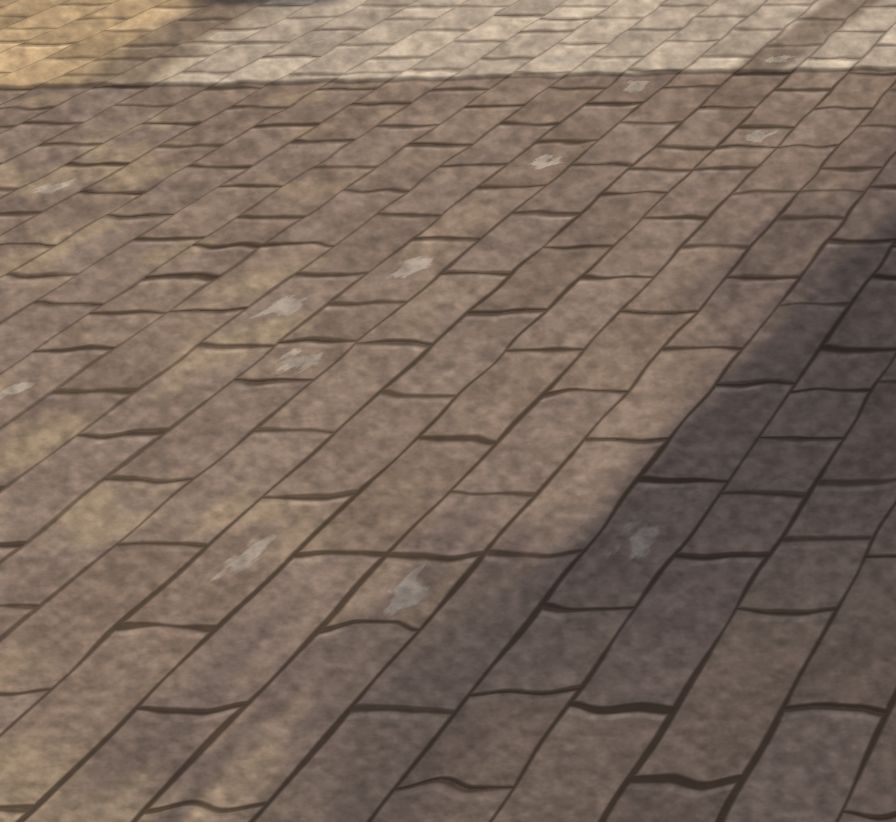
Write a WebGL 2 fragment shader that draws this texture.

```glsl
#version 300 es
precision highp float;
// Worn brick paving in perspective, with a pale far band and a diagonal tree shadow.
uniform vec2 u_resolution;
out vec4 fragColor;

float hash(vec2 p) {
    vec3 q = fract(p.xyx * 0.1031);
    q += dot(q, q.yzx + 33.33);
    return fract((q.x + q.y) * q.z);
}

float noise(vec2 p) {
    vec2 i = floor(p), f = fract(p);
    f = f * f * (3.0 - 2.0 * f);
    return mix(mix(hash(i), hash(i + vec2(1, 0)), f.x),
               mix(hash(i + vec2(0, 1)), hash(i + 1.0), f.x), f.y);
}

float fbm(vec2 p) {
    float sum = 0.0, amp = 0.5;
    for (int k = 0; k < 4; k++) {
        sum += amp * noise(p);
        p = mat2(1.6, 1.2, -1.2, 1.6) * p + 7.3;
        amp *= 0.5;
    }
    return sum / 0.9375;
}

// Ground plane: x counts brick columns, y counts brick lengths into the distance.
vec2 toGround(vec2 p) {
    return vec2(12.2 * (p.x - 1.818) / (1.739 - p.y) + 0.6, 8.19 / (1.469 - p.y));
}

// Coverage of a joint of the given half width at distance d.
float joint(float d, float halfWidth) {
    float soft = max(0.0022, 1.0 / u_resolution.y);
    return 1.0 - smoothstep(halfWidth - soft, halfWidth + soft, d);
}

// Soft shadow falling to the lower right, with branch streaks along its edge.
float shadowAmount(vec2 p) {
    vec2 q = p - vec2(0.284, 0.0);
    float across = dot(q, vec2(0.695, -0.718));
    float along = dot(q, vec2(0.718, 0.695));
    float streaks = fbm(vec2(along * 3.0, across * 13.0) + 4.0);
    float body = smoothstep(-0.05, 0.07, across + 0.18 * (streaks - 0.5));
    body *= mix(0.72, 1.0, smoothstep(0.55, 0.95, p.x + 0.3 * p.y));
    body *= 1.0 - 0.3 * smoothstep(0.08, 0.2, across) * smoothstep(0.45, 0.15, p.y);
    float branches = smoothstep(0.5, 0.72, streaks) * smoothstep(-0.34, -0.02, across);
    return max(body, 0.5 * branches * smoothstep(0.92, 0.7, p.y));
}

void main() {
    vec2 p = gl_FragCoord.xy / u_resolution.y;
    vec2 ground = toGround(p);
    float near = (1.469 - p.y) / 1.469;

    // Running bond with uneven edges, and a few bricks cut in half
    vec2 g = ground + 0.07 * (vec2(noise(ground * 3.0), noise(ground * 3.0 + 19.0)) - 0.5);
    float column = floor(g.x);
    g.y += 0.3 + 0.5 * mod(column + 1.0, 2.0) + 0.16 * (hash(vec2(column, 5.0)) - 0.5);
    vec2 id = vec2(column, floor(g.y)) + 40.0;
    vec2 f = fract(g);
    float len = 1.0;
    if (hash(id + 3.7) > 0.87) {
        len = 0.5;
        id.y += 0.5 * floor(f.y * 2.0);
        f.y = mod(f.y, 0.5);
    }

    // Distances to the joints, in canvas units
    float lengthScale = (1.469 - p.y) * (1.469 - p.y) / 8.19;
    float sideDist = min(f.x, 1.0 - f.x) * (1.739 - p.y) / 12.2 * 0.72;
    float endDist = min(f.y, len - f.y) * lengthScale;
    float wear = noise(ground * vec2(2.0, 3.0) + 31.0);
    float sideJoint = joint(sideDist, 0.0035 * near * (0.4 + wear));
    sideJoint *= mix(0.5, 0.9, smoothstep(0.0, 0.6, p.x + 0.5 - p.y));
    float endJoint = joint(endDist, 0.0048 * near * (0.35 + 1.1 * wear));
    endJoint *= 0.65 + 0.35 * hash(id + 8.1);
    float gap = max(sideJoint, endJoint);

    // Brick faces: tone per brick, blotches, grain and dusty patches
    float tone = hash(id);
    float blotch = fbm(ground * vec2(2.5, 3.5));
    float grain = fbm(p * vec2(75.0, 110.0)) - 0.5;
    vec3 color = mix(vec3(0.47, 0.395, 0.345), vec3(0.59, 0.505, 0.435), 0.45 * tone + 0.55 * blotch);
    color = mix(color, vec3(0.53, 0.46, 0.43), 0.4 * hash(id + 12.0));
    float dust = smoothstep(0.52, 0.75, fbm(ground * vec2(1.1, 1.6) + 9.0));
    color = mix(color, vec3(0.68, 0.59, 0.47), 0.55 * dust * smoothstep(0.8, 0.2, p.x));

    // Pale far band, golden at its left end, crossed by darker strips
    float edge = 0.893 + 0.022 * p.x + 0.004 * (noise(p * 40.0) - 0.5);
    float far = smoothstep(-0.003, 0.003, p.y - edge);
    float slant = p.x - 1.4 * (p.y - 0.9);
    vec3 band = mix(vec3(0.71, 0.6, 0.46), vec3(0.72, 0.65, 0.57), smoothstep(0.05, 0.25, slant));
    band *= 0.9 + 0.2 * tone;
    float strips = smoothstep(0.06, 0.02, abs(slant - 0.14)) + smoothstep(0.04, 0.02, abs(slant - 0.9));
    band = mix(band, vec3(0.48, 0.41, 0.35), 0.75 * min(strips, 1.0));
    color = mix(color, band, far);

    // Worn pale rims and scattered light chips
    float rim = joint(abs((len - f.y) * lengthScale - 0.011 * near), 0.003 * near);
    color += 0.08 * rim * wear;
    vec2 chipOffset = (f - vec2(0.5, 0.5 * len)) * vec2(1.0, 1.5);
    float chip = length(chipOffset) + 0.5 * (fbm(ground * 7.0) - 0.5);
    chip = smoothstep(0.24, 0.12, chip) * step(0.91, hash(id + 21.0));
    color = mix(color, vec3(0.72, 0.67, 0.61), 0.65 * chip);
    color *= 1.0 + 0.42 * grain;

    // Joints, the dark seam before the band, then shade
    color = mix(color, vec3(0.25, 0.2, 0.16), gap * mix(0.85, 0.5, far));
    color *= 1.0 - 0.3 * joint(abs(p.y - edge), 0.003);
    float shade = shadowAmount(p) * (1.0 - far);
    shade = max(shade, smoothstep(0.012, 0.0, 1.0 - p.y) * smoothstep(0.12, 0.04, abs(p.x - 0.32)));
    color *= mix(vec3(1.0), vec3(0.59, 0.61, 0.67), shade);
    fragColor = vec4(color, 1.0);
}
```
